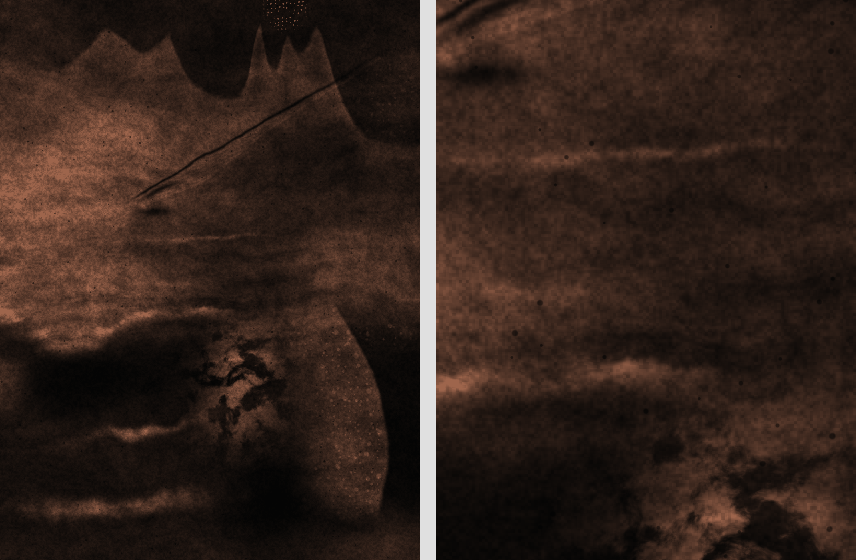
Left, the full canvas; right, a detail of the centre.
Write a Shadertoy shader that draws this texture.

```glsl
float hash(vec2 p) {
    vec3 q = fract(vec3(p.xyx) * 0.1031);
    q += dot(q, q.yzx + 33.33);
    return fract((q.x + q.y) * q.z);
}

float noise(vec2 p) {
    vec2 i = floor(p), f = fract(p);
    f = f * f * (3.0 - 2.0 * f);
    return mix(mix(hash(i), hash(i + vec2(1, 0)), f.x),
               mix(hash(i + vec2(0, 1)), hash(i + vec2(1, 1)), f.x), f.y);
}

float fbm(vec2 p) {
    float sum = 0.0, gain = 0.5;
    for (int i = 0; i < 6; i++) {
        sum += gain * noise(p);
        p = mat2(1.6, 1.2, -1.2, 1.6) * p + 7.3;
        gain *= 0.53;
    }
    return sum;
}

// Soft elliptical patch
float blob(vec2 p, vec2 centre, vec2 radius) {
    vec2 q = (p - centre) / radius;
    return exp(-dot(q, q));
}

float peak(float x, float centre, float width) {
    return exp(-pow(abs(x - centre) / width, 1.5));
}

// Scattered round flecks, one per cell at most
float flecks(vec2 p, float density) {
    vec2 id = floor(p);
    vec2 centre = 0.3 + 0.4 * vec2(hash(id + 3.1), hash(id + 8.7));
    float radius = 0.12 + 0.2 * hash(id + 5.3);
    float d = length(fract(p) - centre);
    return step(hash(id), density) * (1.0 - smoothstep(radius * 0.5, radius, d));
}

// Height of the scalloped stain border
float stainBorder(float x) {
    float y = 1.08 - 0.09 * smoothstep(0.76, 0.9, x);
    y += 0.17 * peak(x, 0.26, 0.11) + 0.12 * peak(x, 0.405, 0.045);
    y += 0.17 * peak(x, 0.625, 0.026) + 0.13 * peak(x, 0.69, 0.026);
    return y + 0.18 * peak(x, 0.757, 0.042) + 0.12 * smoothstep(0.2, 0.0, x);
}

void mainImage(out vec4 fragColor, in vec2 fragCoord) {
    vec2 uv = fragCoord / iResolution.xy * vec2(1.0, 1.3333);
    vec2 warp = vec2(fbm(uv * 5.0), fbm(uv * 5.0 + 31.0)) - 0.5;
    vec2 p = uv + 0.09 * warp;
    float cloud = fbm(p * vec2(4.0, 7.0) + 2.0);
    float fine = fbm(uv * 38.0 + 4.0 * warp);
    float streak = fbm(vec2(p.x * 5.0, p.y * 48.0));

    // Broad light and shade
    float tone = mix(0.075, 0.15, smoothstep(0.42, 0.62, p.y));
    tone += 0.27 * blob(p, vec2(0.05, 0.84), vec2(0.3, 0.17));
    tone += 0.17 * blob(p, vec2(0.12, 0.63), vec2(0.32, 0.11));
    tone += 0.12 * blob(p, vec2(0.3, 1.05), vec2(0.32, 0.15));
    tone += 0.13 * blob(p, vec2(0.93, 0.7), vec2(0.25, 0.09));
    tone += 0.12 * blob(p, vec2(0.95, 0.02), vec2(0.18, 0.07));
    tone -= 0.06 * blob(p, vec2(0.78, 0.96), vec2(0.2, 0.1));
    tone -= 0.08 * blob(p, vec2(0.6, 0.68), vec2(0.13, 0.12));

    // Stain at the top with a pale drying rim
    float below = stainBorder(uv.x + 0.03 * warp.x) - uv.y + 0.05 * warp.y;
    float inside = smoothstep(-0.012, 0.012, below);
    float rimFade = smoothstep(0.08, 0.25, uv.x) * (1.0 - 0.5 * smoothstep(0.82, 0.95, uv.x));
    tone *= mix(mix(0.85, 0.5, rimFade), 1.0, inside);
    tone += 0.11 * rimFade * inside * exp(-max(below, 0.0) / 0.045);

    // Dark ragged hollow at the lower left
    float shore = 0.49 + 0.07 * smoothstep(0.0, 0.5, uv.x) + 0.06 * peak(uv.x, 0.0, 0.08);
    float depth = shore - uv.y + 0.15 * warp.y + 0.03 * (fine - 0.5);
    float left = 1.0 - smoothstep(0.48, 0.62, p.x);
    tone *= 1.0 - 0.55 * left * smoothstep(-0.01, 0.025, depth) * smoothstep(0.22, 0.08, depth);
    tone += 0.16 * left * exp(-pow((depth + 0.02) / 0.018, 2.0)) * smoothstep(0.3, 0.65, streak);
    tone += 0.3 * blob(p, vec2(0.0, 0.44), vec2(0.07, 0.05));

    // Curved sheet at the lower right, sharp on its right side
    float edge = 0.92 - pow(uv.y - 0.25, 2.0) + 0.03 * warp.x - uv.x;
    float band = smoothstep(0.1, 0.18, p.y) * (1.0 - smoothstep(0.52, 0.62, p.y));
    float sheet = smoothstep(-0.004, 0.008, edge) * smoothstep(0.24, 0.06, edge) * band;
    tone += 0.15 * sheet + 0.1 * sheet * exp(-max(edge, 0.0) / 0.012);
    tone -= 0.04 * band * smoothstep(0.004, -0.008, edge);
    tone -= 0.07 * blob(p, vec2(0.67, 0.15), vec2(0.13, 0.12));

    // Crusted pale patch and long pale stripes
    float crust = blob(p, vec2(0.58, 0.43), vec2(0.08, 0.11));
    tone += 0.42 * crust * smoothstep(0.36, 0.62, fine);
    float stripes = blob(p, vec2(0.25, 0.135 + 0.08 * (uv.x - 0.25)), vec2(0.2, 0.02));
    stripes += 0.8 * blob(p, vec2(0.38, 0.32 + 0.2 * (uv.x - 0.38)), vec2(0.17, 0.011));
    stripes += 0.5 * blob(uv, vec2(0.5, 0.77 + 0.06 * warp.y), vec2(0.12, 0.005));
    tone += 0.3 * stripes * (0.4 + fine);

    // Mottling, with stronger streaks across the middle
    float middle = blob(uv, vec2(0.4, 0.6), vec2(0.4, 0.16));
    tone *= 0.25 + 1.5 * cloud;
    tone *= 1.0 + (0.5 + 0.9 * middle) * (streak - 0.5) + 0.7 * (fine - 0.5);

    // Diagonal crease: hatched blade with dark folds
    vec2 axis = normalize(vec2(0.43, 0.27)), rel = uv - vec2(0.27, 0.81);
    float along = dot(rel, axis);
    float across = dot(rel, vec2(-axis.y, axis.x)) + 0.035 * warp.y;
    float bladeWidth = 0.006 + 0.024 * peak(along, 0.23, 0.17);
    float blade = smoothstep(0.005, -0.005, abs(across) - bladeWidth)
                * smoothstep(0.0, 0.08, along) * smoothstep(0.6, 0.4, along);
    float hatch = 0.5 + 0.5 * sin(across * 700.0 + along * 130.0 + 9.0 * fine);
    tone += blade * (0.03 + 0.07 * hatch * fine);
    float span = smoothstep(0.04, 0.1, along) * smoothstep(0.85, 0.5, along);
    float fold = exp(-pow((across - bladeWidth * 0.8) / 0.004, 2.0)) * span;
    fold += blob(vec2(along, across), vec2(0.13, 0.0), vec2(0.05, 0.008));
    fold += blob(p, vec2(0.365, 0.81), vec2(0.045, 0.014));
    tone *= 1.0 - 0.8 * min(fold, 1.0);
    tone += 0.12 * span * exp(-pow((across + bladeWidth) / 0.003, 2.0)) * fine;

    // Mould flecks and pits
    float mould = blob(uv, vec2(0.68, 1.32), vec2(0.05, 0.06));
    tone += 0.4 * smoothstep(0.2, 0.6, mould) * flecks(uv * 110.0 + 3.0 * warp, 0.75);
    float spotted = sheet + blob(uv, vec2(0.92, 0.54), vec2(0.06, 0.03));
    spotted += 0.5 * blob(uv, vec2(0.94, 1.1), vec2(0.1, 0.12));
    tone += 0.13 * spotted * (flecks(uv * 38.0 + warp, 0.4) + flecks(uv * 75.0 + 9.0, 0.35));
    tone *= 1.0 - 0.5 * flecks(uv * 95.0 + 40.0, 0.035);

    // Paper grain
    float grain = 0.6 * noise(uv * 210.0) + 0.4 * hash(floor(uv * 384.0)) - 0.5;
    tone = clamp(tone * (1.0 + 0.5 * grain) + 0.025 * grain, 0.015, 0.62);
    fragColor = vec4(tone * vec3(1.0, 0.63, 0.47) + vec3(0.0, 0.006, 0.007), 1.0);
}
```
